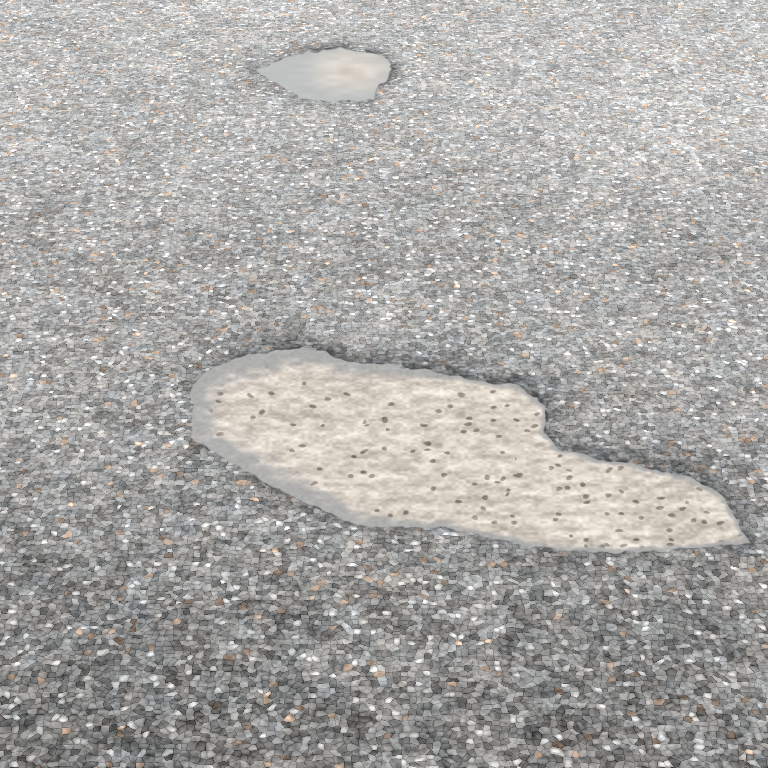
A Shadertoy shader for this texture:

```glsl
float hash(vec2 p) {
    vec3 q = fract(p.xyx * 0.1031);
    q += dot(q, q.yzx + 33.33);
    return fract((q.x + q.y) * q.z);
}

float noise(vec2 p) {
    vec2 i = floor(p), f = fract(p);
    f = f * f * (3.0 - 2.0 * f);
    return mix(mix(hash(i), hash(i + vec2(1, 0)), f.x),
               mix(hash(i + vec2(0, 1)), hash(i + vec2(1, 1)), f.x), f.y);
}

float fbm(vec2 p) {
    float sum = 0.0, amp = 0.5;
    for (int i = 0; i < 4; i++) {
        sum += amp * noise(p);
        p = p * 2.03 + 17.1;
        amp *= 0.5;
    }
    return sum / 0.9375;
}

// Cellular stones: x = distance to centre, y = gap to neighbour, z = stone id
vec3 stones(vec2 p) {
    vec2 cell = floor(p);
    vec3 best = vec3(8.0, 8.0, 0.0);
    for (int y = -1; y <= 1; y++)
    for (int x = -1; x <= 1; x++) {
        vec2 c = cell + vec2(x, y);
        float d = length(c + 0.15 + 0.7 * vec2(hash(c), hash(c + 41.7)) - p);
        if (d < best.x) best = vec3(d, best.x, hash(c + 83.2));
        else best.y = min(best.y, d);
    }
    return vec3(best.x, best.y - best.x, best.z);
}

// Accumulates squared distance (x) and inside/outside sign (y) of a polygon
void addEdge(vec2 p, vec2 a, vec2 b, inout vec2 acc) {
    vec2 e = b - a, w = p - a;
    vec2 r = w - e * clamp(dot(w, e) / dot(e, e), 0.0, 1.0);
    acc.x = min(acc.x, dot(r, r));
    bvec3 c = bvec3(p.y >= a.y, p.y < b.y, e.x * w.y > e.y * w.x);
    if (all(c) || all(not(c))) acc.y = -acc.y;
}

float largeHole(vec2 p) {
    vec2 v[22] = vec2[22](
        vec2(.247, .486), vec2(.267, .518), vec2(.325, .538), vec2(.404, .549),
        vec2(.449, .532), vec2(.521, .523), vec2(.599, .511), vec2(.677, .495),
        vec2(.712, .470), vec2(.708, .437), vec2(.729, .414), vec2(.807, .399),
        vec2(.898, .380), vec2(.944, .350), vec2(.979, .292), vec2(.898, .285),
        vec2(.781, .280), vec2(.690, .289), vec2(.586, .312), vec2(.465, .315),
        vec2(.352, .368), vec2(.252, .427));
    vec2 acc = vec2(9.0, 1.0);
    for (int i = 0; i < 22; i++) addEdge(p, v[i], v[(i + 1) % 22], acc);
    return sqrt(acc.x) * acc.y;
}

float smallHole(vec2 p) {
    vec2 v[10] = vec2[10](
        vec2(.332, .911), vec2(.378, .928), vec2(.449, .936), vec2(.501, .926),
        vec2(.514, .909), vec2(.495, .889), vec2(.488, .872), vec2(.430, .867),
        vec2(.391, .874), vec2(.358, .893));
    vec2 acc = vec2(9.0, 1.0);
    for (int i = 0; i < 10; i++) addEdge(p, v[i], v[(i + 1) % 10], acc);
    return sqrt(acc.x) * acc.y;
}

void mainImage(out vec4 fragColor, in vec2 fragCoord) {
    vec2 uv = fragCoord / iResolution.xy;
    float px = 1.0 / iResolution.y;

    // Road plane in perspective
    float depth = 1.0 / (2.0 - uv.y);
    vec2 ground = vec2((uv.x - 0.5) * depth, 2.8 * depth) * 180.0 + 300.0;
    vec2 bend = vec2(noise(ground * 0.6), noise(ground * 0.6 + 57.0)) - 0.5;
    vec3 grit = stones(ground + bend * 0.7);
    float fine = noise(ground * 1.9) - 0.5;
    float clump = fbm(ground * 0.22) - 0.5;

    // Broad light on the asphalt
    float light = mix(0.55, 0.70, smoothstep(0.0, 0.6, uv.y));
    light += 0.08 * smoothstep(0.6, 1.0, uv.y);
    light += 0.045 * smoothstep(0.35, 0.0, length((uv - vec2(0.95, 0.83)) * vec2(1.0, 1.6)));
    light -= 0.035 * smoothstep(0.4, 0.0, length(uv - vec2(0.12, 0.2)));
    light += 0.07 * (fbm(uv * vec2(4.0, 7.0)) - 0.5);
    float contrast = mix(1.15, 0.8, uv.y);
    float tone = light + contrast * (0.26 * (grit.z - 0.5) + 0.2 * fine + 0.16 * clump);
    tone -= 0.12 * contrast * (1.0 - smoothstep(0.0, 0.22, grit.y));
    tone += 0.2 * smoothstep(0.9, 0.97, grit.z) * smoothstep(0.5, 0.2, grit.x);
    vec3 color = tone * mix(vec3(0.985, 1.0, 1.01), vec3(1.02, 1.0, 0.975), noise(ground * 0.45));
    color *= mix(vec3(1), vec3(1.1, 0.97, 0.87), step(0.975, fract(grit.z * 37.0)));

    // Ragged outlines
    vec2 ragged = uv + 0.009 * (vec2(fbm(uv * 45.0), fbm(uv * 45.0 + 9.0)) - 0.5)
                + 0.003 * bend;
    float large = largeHole(ragged);
    float small = smallHole(ragged);

    // Crumbled dark rims
    float upper = smoothstep(-0.02, 0.03, uv.y - 0.46 + 0.2 * (uv.x - 0.25));
    float reach = mix(0.008, 0.011 + 0.009 * smoothstep(0.4, 0.75, uv.x), upper);
    float crumble = smoothstep(0.25, 0.6, noise(uv * vec2(85.0, 150.0)));
    float rim = exp(-max(large, 0.0) / reach) * mix(0.5, 0.85, upper) * (0.4 + 0.6 * crumble);
    rim *= mix(0.45, 1.0, smoothstep(0.24, 0.34, uv.x));
    float smallRim = exp(-max(small, 0.0) / 0.008) * (0.35 + 0.5 * crumble);
    smallRim *= mix(0.5, 1.0, smoothstep(0.88, 0.93, uv.y + 0.25 * (uv.x - 0.42)));
    color = mix(color, vec3(0.29, 0.3, 0.31) + 0.25 * fine, clamp(rim + smallRim, 0.0, 0.85));

    // Pale milled bed with horizontal grooves and wet grey margin
    float groove = sin(350.0 * uv.y + 3.0 * noise(uv * vec2(14.0, 20.0)));
    float streak = noise(uv * vec2(70.0, 190.0)) - 0.5;
    vec3 bed = vec3(0.85, 0.815, 0.775) + 0.025 * groove + 0.17 * streak
             + 0.13 * fine + 0.09 * (fbm(uv * vec2(15.0, 35.0)) - 0.5);
    vec3 pebble = stones(uv * vec2(75.0, 120.0) + bend * 0.5);
    float sparse = mix(0.94, 0.82, smoothstep(0.4, 0.75, uv.x));
    bed -= 0.27 * step(sparse, pebble.z) * smoothstep(0.4, 0.18, pebble.x);
    vec3 film = vec3(0.69, 0.69, 0.685) + 0.05 * fine + 0.03 * streak;
    float margin = mix(0.034, 0.007, smoothstep(0.3, 0.62, uv.x));
    float dry = smoothstep(0.25, 1.2, -large / margin + 0.5 * streak);
    color = mix(color, mix(film, bed, dry), smoothstep(px, -px, large));

    // Small puddle with a warm reflection
    float glow = smoothstep(0.075, 0.015, length((uv - vec2(0.455, 0.908)) * vec2(1.0, 1.8)));
    vec3 water = mix(vec3(0.755, 0.765, 0.765), vec3(0.86, 0.835, 0.8), glow);
    water += 0.07 * (noise(uv * vec2(60.0, 210.0)) - 0.5) * (0.4 + glow);
    color = mix(color, water, smoothstep(px, -px, small));

    fragColor = vec4(clamp(color, 0.0, 1.0), 1.0);
}
```
